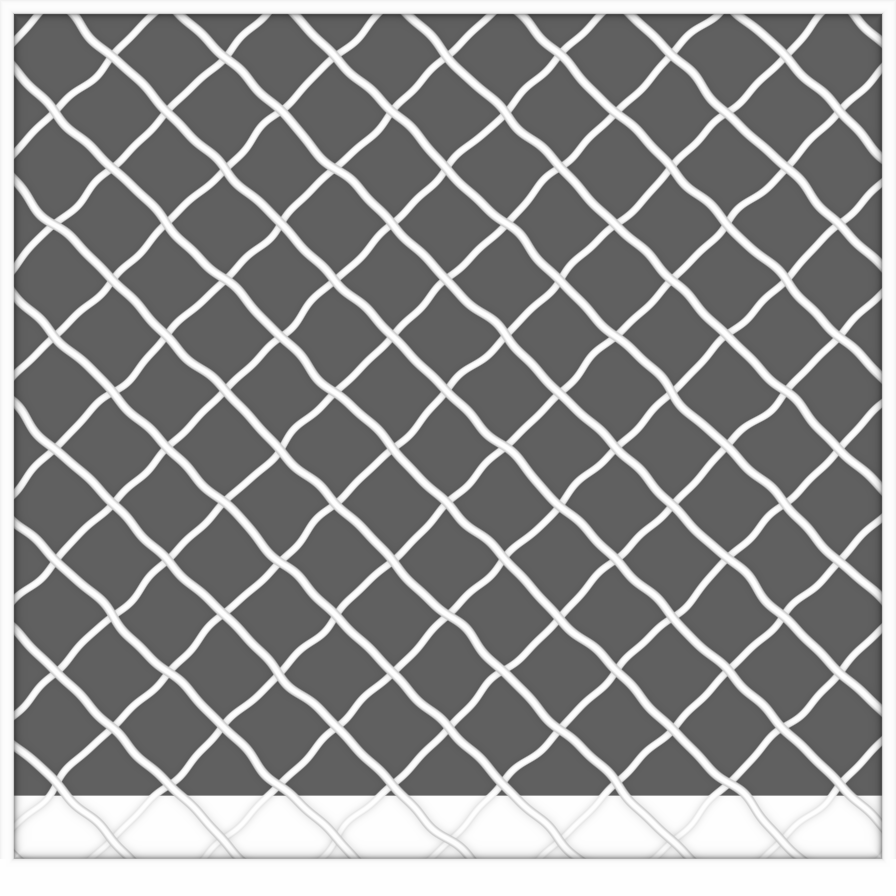
Reproduce this pattern procedurally as a three.js fragment shader.

```glsl
varying vec2 vUv;

const float TAU = 6.2831853;
const float CELLS = 8.0;
const float PANEL_GRAY = 0.376;
const float WHITE = 0.995;
const vec2 PANEL_MIN = vec2(0.0156, 0.0417);
const vec2 PANEL_MAX = vec2(0.9844, 0.9844);
const float BAND_TOP = 0.112;

// Signed distance to a rectangle, negative inside
float boxDistance(vec2 p, vec2 low, vec2 high) {
  vec2 d = abs(p - 0.5 * (low + high)) - 0.5 * (high - low);
  return max(d.x, d.y);
}

// Slow drift plus S-bends that vanish at the knots
float sway(float along, float seed) {
  float drift = 0.016 * sin(along * 2.9 + seed * 2.4)
              + 0.012 * sin(along * 4.7 + seed * 5.3);
  float bend = 0.038 * sin(along * 1.3 + seed * 4.1) * sin(along * 2.1 + seed * 1.7);
  return drift + bend * sin(TAU * (along - 0.5));
}

// Distance to the nearest strand of one family, in cells
float strandDistance(float across, float along, float family) {
  float id = floor(across);
  return abs(across - id - 0.5 - sway(along, id + family));
}

// Lays a rounded cord over the base tone
float layCord(float base, float d, float halfWidth, float rim) {
  float shadow = 0.10 * exp(-pow(d / (halfWidth * 1.5), 2.0));
  float tone = mix(WHITE, rim, smoothstep(0.3, 1.0, d / halfWidth));
  float cover = 1.0 - smoothstep(halfWidth - 0.012, halfWidth + 0.012, d);
  return mix(base * (1.0 - shadow), tone, cover);
}

// White border with a soft bevel along both of its edges
float frameTone(vec2 p, float outside) {
  float rimDistance = min(min(p.x, 1.0 - p.x), 1.0 - p.y);
  float bevel = 0.06 * exp(-rimDistance / 0.002) * step(PANEL_MIN.y, p.y);
  float lip = 0.14 * exp(-max(outside, 0.0) / 0.0018);
  return WHITE - bevel - lip;
}

void main() {
  vec2 p = vUv;

  // Gray panel with a white band at its foot
  float band = 1.0 - smoothstep(BAND_TOP - 0.001, BAND_TOP + 0.001, p.y);
  float tone = mix(PANEL_GRAY, WHITE, band);

  // Diagonal net: rising strands below, falling strands on top
  float falling = (p.x + p.y) * CELLS;
  float rising = (p.x - p.y) * CELLS;
  tone = layCord(tone, strandDistance(rising, falling, 37.0), 0.046, 0.90);
  tone = layCord(tone, strandDistance(falling, rising, 0.0), 0.059, 0.78);

  // Shade cast inward by the frame
  float edge = boxDistance(p, PANEL_MIN, PANEL_MAX);
  tone *= 1.0 - 0.45 * exp(min(edge, 0.0) / 0.0032);

  tone = mix(tone, frameTone(p, edge), smoothstep(-0.001, 0.001, edge));
  gl_FragColor = vec4(vec3(tone), 1.0);
}
```
